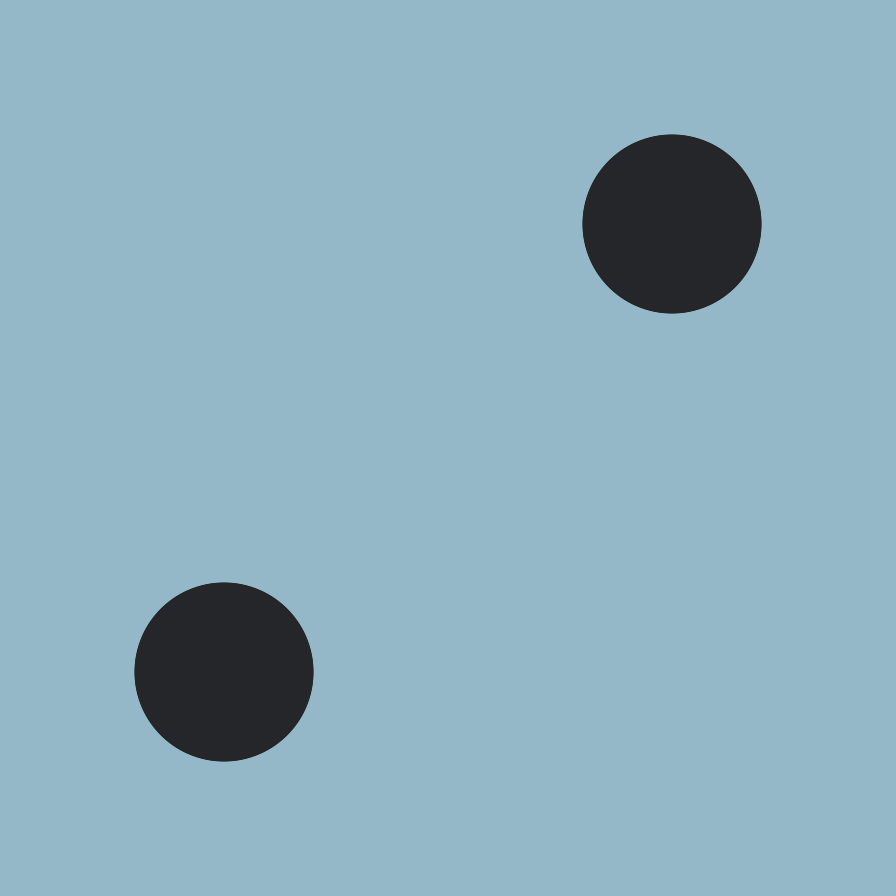
This background is drawn by a Shadertoy shader. Its source:

```glsl
// Two dark discs along the rising diagonal of a flat pale blue field.

const vec3 PALE_BLUE = vec3(0.58, 0.72, 0.78);
const vec3 CHARCOAL = vec3(0.14, 0.15, 0.16);
const int DISC_COUNT = 2;
const float DISC_RADIUS = 0.1;

// Signed distance to a circle
float circleDistance(vec2 p, vec2 center, float radius) {
    return length(p - center) - radius;
}

// Antialiased coverage of a signed distance
float coverage(float dist, float pixel) {
    return 1.0 - smoothstep(-0.5 * pixel, 0.5 * pixel, dist);
}

// Nearest of the discs spaced evenly along the diagonal
float diagonalDiscs(vec2 p, float radius) {
    float nearest = 1e3;
    for (int i = 0; i < DISC_COUNT; i++) {
        vec2 center = vec2((float(i) + 0.5) / float(DISC_COUNT));
        nearest = min(nearest, circleDistance(p, center, radius));
    }
    return nearest;
}

void mainImage(out vec4 fragColor, in vec2 fragCoord) {
    // Canvas units, centered and undistorted on any aspect ratio
    float side = min(iResolution.x, iResolution.y);
    vec2 p = (fragCoord - 0.5 * iResolution.xy) / side + 0.5;

    float discs = coverage(diagonalDiscs(p, DISC_RADIUS), 1.0 / side);
    fragColor = vec4(mix(PALE_BLUE, CHARCOAL, discs), 1.0);
}
```
